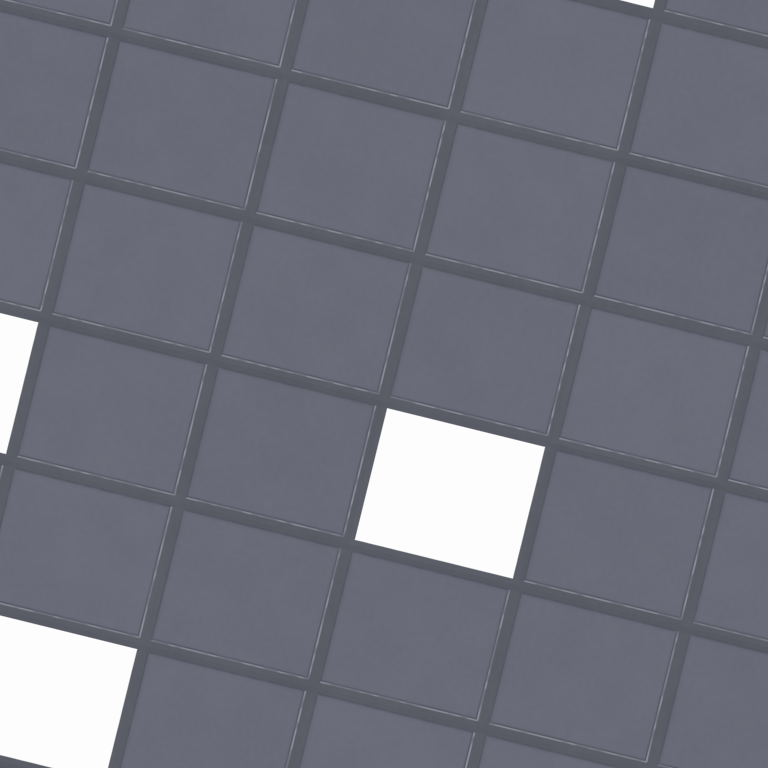
This pattern is drawn by a WebGL 1 fragment shader. Its source:

```glsl
precision highp float;
// A tilted grid of slate tiles with recessed joints, a few of them lit white.
// The canvas is rotated into grid space and split into cells; each tile gets
// a soft rectangle mask, worn bright and dark edge lines, and faint mottling.

uniform vec2 u_resolution;

const float TILT = 0.241;
const vec2 GRID_ORIGIN = vec2(0.4987, 0.5225);
const vec2 PITCH = vec2(0.2265, 0.1912);
const float HALF_JOINT = 0.0079;

const vec3 TILE = vec3(0.412, 0.422, 0.470);
const vec3 JOINT = vec3(0.358, 0.366, 0.402);
const vec3 SHADE = vec3(0.300, 0.310, 0.355);
const vec3 GLINT = vec3(0.560, 0.565, 0.600);
const vec3 LIT = vec3(0.988, 0.992, 0.988);

float hash(vec2 p) {
  p = fract(p * vec2(0.1031, 0.1137));
  p += dot(p, p.yx + 33.33);
  return fract((p.x + p.y) * p.x * 17.0);
}

float valueNoise(vec2 p) {
  vec2 i = floor(p);
  vec2 f = fract(p);
  f = f * f * (3.0 - 2.0 * f);
  float low = mix(hash(i), hash(i + vec2(1.0, 0.0)), f.x);
  float high = mix(hash(i + vec2(0.0, 1.0)), hash(i + vec2(1.0)), f.x);
  return mix(low, high, f.y);
}

// Grid space has its first row pointing right and its columns pointing down.
vec2 toGrid(vec2 p, float angle) {
  float c = cos(angle);
  float s = sin(angle);
  return vec2(c * p.x + s * p.y, c * p.y - s * p.x);
}

float inside(float d, float soft) {
  return smoothstep(-soft, soft, d);
}

float stroke(float d, float halfWidth, float soft) {
  return 1.0 - smoothstep(halfWidth - soft, halfWidth + soft, abs(d));
}

// Scatters the lit tiles: whole cells lying exactly on a conic.
float isLit(vec2 cell) {
  float conic = 10.0 * cell.x * (cell.x + 3.0)
              + 7.0 * cell.y * (cell.y + 4.0)
              + 16.0 * cell.x * cell.y;
  return 1.0 - step(0.5, abs(conic));
}

void main() {
  vec2 uv = gl_FragCoord.xy / u_resolution.y;
  float soft = max(0.0011, 0.75 / u_resolution.y);
  vec2 grid = toGrid(vec2(uv.x, 1.0 - uv.y) - GRID_ORIGIN, TILT);
  vec2 cell = floor(grid / PITCH);
  vec2 local = grid - cell * PITCH;

  // Signed distances inward from the left/top and the right/bottom edges.
  vec2 near = local - HALF_JOINT;
  vec2 far = PITCH - local - HALF_JOINT;
  vec2 edge = min(near, far);
  float nearest = min(edge.x, edge.y);
  float mask = inside(nearest, soft);
  vec2 span = vec2(inside(edge.y, soft), inside(edge.x, soft));

  // Tile face: slight tone shift per cell, mottling and a softened rim.
  vec2 noiseSpace = grid + 4.0;
  float tone = 0.008 * (hash(cell + 40.0) - 0.5)
             + 0.010 * (valueNoise(noiseSpace * 26.0) - 0.5)
             + 0.008 * (valueNoise(noiseSpace * 190.0) - 0.5);
  vec3 face = TILE + tone;
  face -= 0.018 * (1.0 - smoothstep(0.0, 0.007, nearest));

  // Joint floor, a little darker below each row of tiles.
  vec3 joint = JOINT + tone - 0.010 * inside(-near.y, soft);
  vec3 color = mix(joint, face, mask);

  // Shadow beside every edge, then broken glints on the right and bottom.
  float wear = smoothstep(0.15, 0.80, valueNoise(noiseSpace * 110.0));
  vec2 nearShade = vec2(stroke(near.x, 0.0012, soft), stroke(near.y, 0.0014, soft));
  vec2 farShade = vec2(stroke(far.x - 0.0021, 0.0010, soft),
                       stroke(far.y - 0.0021, 0.0010, soft));
  vec2 shade = span * max(0.55 * nearShade, 0.60 * farShade);
  color = mix(color, SHADE, max(shade.x, shade.y) * mix(0.65, 1.0, wear));

  vec2 glint = span * vec2(stroke(far.x, 0.0011, soft), stroke(far.y, 0.0010, soft));
  color = mix(color, GLINT, max(glint.x, 0.9 * glint.y) * mix(0.35, 0.95, wear));

  // Lit tiles are flat and cover their own edge lines.
  float lit = isLit(cell) * inside(nearest + 0.0006, soft);
  color = mix(color, LIT, lit);

  gl_FragColor = vec4(color, 1.0);
}
```
